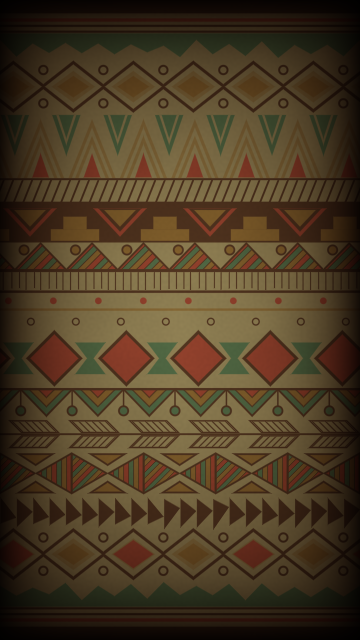
This pattern is drawn by a Shadertoy shader. Its source:

```glsl
// Tribal textile: bands of diamonds, chevrons, steps, feathers and arrows in a dark
// vignette. Each band repeats a whole number of times over 432 x 768 units, with y
// pointing down, and is painted from signed distances.

const vec3 BEIGE = vec3(.55, .49, .32), BROWN = vec3(.31, .2, .12);
const vec3 RED = vec3(.56, .25, .17), GREEN = vec3(.31, .4, .26), OCHRE = vec3(.5, .37, .17);
vec3 cloth = BEIGE;
float blur;

float hash(vec2 p) { return fract(sin(dot(p, vec2(127.1, 311.7))) * 43758.5); }

float corner(vec2 i, vec2 f, vec2 o, vec2 period) {
    float a = 6.2832 * hash(mod(i + o, period));
    return dot(vec2(cos(a), sin(a)), f - o);
}

// Gradient noise over the unit square, wrapping after "period" cells
float noise(vec2 uv, vec2 period) {
    vec2 p = uv * period, i = floor(p), f = p - i, u = f * f * (3. - 2. * f);
    return mix(mix(corner(i, f, vec2(0), period), corner(i, f, vec2(1, 0), period), u.x),
               mix(corner(i, f, vec2(0, 1), period), corner(i, f, vec2(1), period), u.x), u.y);
}

void paint(vec3 ink, float d) { cloth = mix(cloth, ink, smoothstep(blur, -blur, d)); }
void outlined(vec3 ink, float d) { paint(ink, d); paint(BROWN, abs(d) - 1.1); }

// Offset from the nearest of n centres, one of them at "centre"
float cell(float x, float n, float centre) {
    float w = 432. / n;
    return mod(x - centre + .5 * w, w) - .5 * w;
}
float band(float y, float top, float bottom) { return max(top - y, y - bottom); }
float diamond(vec2 q, vec2 h) { return (dot(abs(q), 1. / h) - 1.) * h.x * h.y / length(h); }
// Apex at the origin, widening along +y
float triangle(float x, float y, float w, float h) {
    return max((abs(x) * h - y * w) / length(vec2(w, h)), y - h);
}

// Green, ochre and red stripes parted by brown threads
vec3 stripes(float t) {
    float i = mod(floor(t), 3.);
    vec3 ink = i < .5 ? GREEN : i < 1.5 ? OCHRE : RED;
    return mix(ink, BROWN, .8 * smoothstep(.3, .5, abs(fract(t) - .5)));
}

float peak(float i) { i = mod(i, 22.); return 15. * mod(i, 2.) + 8. * hash(vec2(i, 3)); }

// Jagged ridges and edge lines
void borders(float x, float y) {
    float t = x / 432. * 22. + 7. * step(384., y), i = floor(t);
    y = min(y, 768. - y);
    paint(GREEN, max(40. - y, (y - 47. - mix(peak(i), peak(i + 1.), t - i)) * .8));
    paint(BROWN, min(y - 16., min(abs(y - 31.), abs(y - 38.)) - 1.3));
    paint(RED, abs(y - 24.) - 2.);
}

void diamondChain(float x, float y, bool alternate) {
    bool red = alternate && mod(floor((x - 16.) / 72. + .5), 2.) < .5;
    vec2 q = vec2(cell(x, 6., 16.), y);
    paint(mix(BEIGE, OCHRE, .5), diamond(q, vec2(26, 19)));
    paint(red ? RED : OCHRE, diamond(q, red ? vec2(24, 17) : vec2(19, 13)));
    paint(BROWN, abs(diamond(q, vec2(37, 29))) - 1.8);
    paint(BROWN, abs(length(vec2(cell(x, 6., 52.), abs(y) - 20.)) - 5.) - 1.2);
}

void upperBands(float x, float y) {
    // Nested chevrons with green and red teeth
    float a = cell(x, 7., 203.), b = cell(x, 7., 233.86), d = y - 138. - 2.5 * abs(b);
    d = max(abs(mod(d, 20.) - 10.) - 5., band(d, 0., 40.)) / 2.7;
    paint(mix(BEIGE, OCHRE, .6), max(d, band(y, 138., 214.)));
    paint(GREEN, triangle(a, 187. - y, 17., 49.));
    paint(BEIGE, triangle(a, 174. - y, 12., 36.));
    paint(GREEN, triangle(a, 166. - y, 9., 28.));
    paint(RED, triangle(b, y - 184., 10., 29.));
    // Slanted fence
    d = max(abs(cell(x + .4 * y, 38., 0.)) - 1.2, band(y, 216., 243.));
    paint(BROWN, min(d, abs(y - 215.) - 1.2));
    // Steps and hanging triangles
    paint(BROWN, band(y, 242., 291.));
    a = cell(x, 4., 252.);
    paint(RED, triangle(a, 284. - y, 32., 34.));
    paint(BROWN, triangle(a, 278. - y, 26., 28.));
    paint(OCHRE, triangle(a, 272. - y, 19., 20.));
    a = abs(cell(x, 4., 306.));
    paint(OCHRE, min(max(a - 14., band(y, 260., 276.)), max(a - 29., band(y, 275., 289.))));
    // Striped hills and eyes
    outlined(stripes((b + y) / 9.), triangle(b, y - 292., 31., 32.));
    outlined(OCHRE, length(vec2(cell(x, 7., 214.), y - 300.)) - 5.5);
}

void middleBands(float x, float y) {
    // Comb with uneven ticks, then dots and rings
    float k = hash(vec2(floor(x / 9.), 5)) - .5;
    float d = max(abs(cell(x, 48., 4.5) + 2. * k) - .6, band(y, 325., 347. + 3. * k));
    paint(BROWN, min(d, abs(abs(y - 337.5) - 12.5) - 1.5));
    paint(RED, length(vec2(cell(x, 8., 226.), y - 361.)) - 4.);
    paint(mix(BEIGE, OCHRE, .8), abs(y - 371.5) - 1.4);
    paint(BROWN, abs(length(vec2(cell(x, 8., 253.), y - 386.)) - 4.) - .8);
    // Hourglasses and red diamonds
    float v = abs(y - 430.);
    paint(GREEN, max((abs(cell(x, 5., 281.2)) - 4. - .75 * v) * .8, v - 19.));
    d = diamond(vec2(cell(x, 5., 238.), v), vec2(34));
    paint(BROWN, d);
    paint(RED, d + 3.6);
    // Pennants and pendants
    float a = cell(x, 7., 240.86), b = cell(x, 7., 210.);
    outlined(stripes((499. - y - abs(a)) / 11.), triangle(a, 499. - y, 31., 32.));
    paint(BROWN, min(abs(y - 467.) - 1.3, max(abs(b) - .9, band(y, 467., 488.))));
    outlined(GREEN, length(vec2(b, y - 493.)) - 5.5);
}

void lowerBands(float x, float y) {
    // Feathered shafts
    float v = abs(y - 521.), u = cell(x, 6., 42.) + v;
    float d = max((abs(u - 8.) - 22.) * .7, band(v, 2., 16.));
    d = min(max(d, abs(mod(u, 8.) - 4.) * .7 - .7), abs(d) - .9);
    paint(BROWN, min(d, v - 1.1));
    // Striped spindles
    vec2 q = vec2(cell(x, 5., 86.), y - 568.);
    d = diamond(q, vec2(42, 24));
    outlined(stripes(q.x < 0. ? q.x / 6. : (q.x + q.y) / 7.), d);
    paint(BROWN, max(d, abs(q.x) - 1.3));
    outlined(OCHRE, triangle(cell(x, 5., 129.2), abs(q.y) - 10., 20., 13.));
    // Uneven arrowheads
    float tilt = hash(vec2(floor(x / 432. * 22.), 9)) - .5, a = cell(x, 22., 9.82);
    paint(BROWN, triangle(y - 615. + tilt * (a + 4.), 9.8 - a, 17. + 3. * tilt, 19.));
}

void mainImage(out vec4 fragColor, in vec2 fragCoord) {
    vec2 uv = fragCoord / iResolution.xy, e = abs(2. * uv - 1.);
    float x = uv.x * 432., y = 768. - uv.y * 768.;
    blur = 580. / iResolution.y;
    borders(x, y);
    diamondChain(x, y - 104., false);
    diamondChain(x, y - 665., true);
    upperBands(x, y);
    middleBands(x, y);
    lowerBands(x, y);
    // Faintly worn cloth and a warm vignette
    cloth *= 1. + .04 * noise(uv, vec2(9, 16)) + .03 * noise(uv, vec2(108, 192));
    vec2 shade = (1. - vec2(.45, .56) * e * e) * (1. - vec2(.8, .85) * pow(e, vec2(6, 10)));
    fragColor = vec4(cloth * pow(vec3(shade.x * shade.y), vec3(.92, 1.06, 1.15)), 1);
}
```
